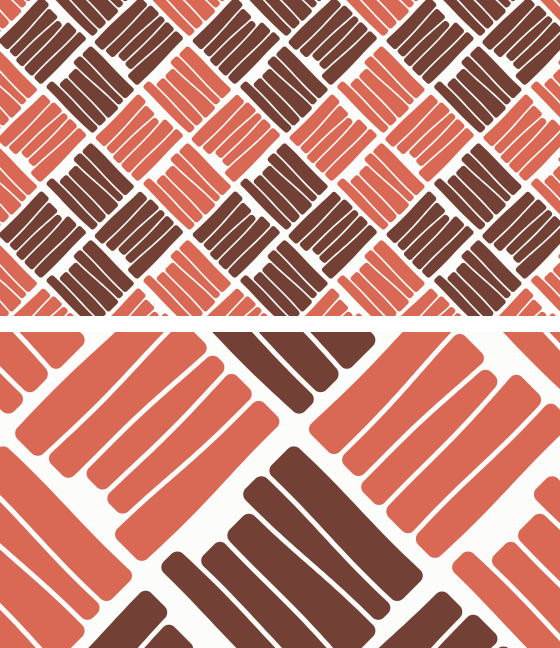
Top, the full canvas; bottom, a detail of the centre.
Write a WebGL 1 fragment shader that draws this pattern.

```glsl
precision highp float;

uniform vec2 u_resolution;

#define PERIOD 0.6134               // repeat size, in canvas heights
#define ORIGIN vec2(0.133, 0.129)   // first block centre, from the top left
#define STROKES 5
#define HALF_BLOCK 0.46             // block half size, in block pitches
#define HALF_GAP 0.012
#define CORNER 0.04
#define EDGE_JITTER 0.06
#define EDGE_TILT 0.08
#define NOTCH 0.075
#define BROWN vec3(0.45, 0.25, 0.21)
#define CORAL vec3(0.85, 0.41, 0.33)
#define PAPER vec3(0.99, 0.99, 0.98)

float hash(vec2 p) {
  return fract(sin(dot(p, vec2(127.1, 311.7))) * 43758.5453);
}

float roundedBox(vec2 p, vec2 halfSize, float radius) {
  vec2 d = abs(p) - halfSize + radius;
  return length(max(d, 0.0)) + min(max(d.x, d.y), 0.0) - radius;
}

// Slanted, slightly bowed line between strokes k - 1 and k
float strokeEdge(float k, float along, float variant) {
  float count = float(STROKES);
  float inner = step(0.5, k) * step(k, count - 0.5);
  float shift = hash(vec2(k, variant + 3.0)) - 0.5;
  float tilt = hash(vec2(k, variant + 11.0)) - 0.5;
  float bow = 0.006 * sin(6.0 * along + 6.283 * hash(vec2(k, variant + 19.0)));
  float freedom = mix(0.25, 1.0, inner);
  return HALF_BLOCK * (2.0 * k / count - 1.0)
       + freedom * (EDGE_JITTER * shift + EDGE_TILT * tilt * along) + bow;
}

// 1 for the two neighbouring strokes beginning at index first
float strokePair(float k, float first) {
  return step(first - 0.5, k) * step(k, first + 1.5);
}

// Signed distance to a bundle of strokes; p.x runs along them
float strokeBundle(vec2 p, float variant) {
  float nearest = 1.0;
  float notchAtEnd = 1.0 - step(0.5, variant);
  float notchFirst = 1.0 + step(0.5, variant) * step(variant, 1.5);
  for (int n = 0; n < STROKES; n++) {
    float k = float(n);
    float low = strokeEdge(k, p.x, variant) + HALF_GAP;
    float high = strokeEdge(k + 1.0, p.x, variant) - HALF_GAP;

    // Uneven ends, with two strokes cut short on one side
    float cut = NOTCH * strokePair(k, notchFirst);
    float start = -0.47 + 0.05 * (hash(vec2(k, variant + 29.0)) - 0.5);
    float end = 0.47 + 0.05 * (hash(vec2(k, variant + 37.0)) - 0.5);
    start += cut * (1.0 - notchAtEnd);
    end -= cut * notchAtEnd;

    vec2 centre = 0.5 * vec2(start + end, low + high);
    vec2 halfSize = 0.5 * vec2(end - start, high - low);
    float radius = min(CORNER, 0.9 * halfSize.y);
    nearest = min(nearest, roundedBox(p - centre, halfSize, radius));
  }
  return nearest;
}

void main() {
  // Diagonal block grid, with rows counted downwards
  vec2 p = gl_FragCoord.xy / u_resolution.y;
  p.y = 1.0 - p.y;
  vec2 q = (p - ORIGIN) * 4.0 / PERIOD;
  vec2 diagonal = 0.5 * vec2(q.x + q.y, q.x - q.y);
  vec2 cell = floor(diagonal + 0.5);
  vec2 local = diagonal - cell;
  float column = cell.x + cell.y;
  float row = cell.x - cell.y;

  // Even rows rise to the right and odd rows fall
  bool rising = mod(row + 0.5, 2.0) < 1.0;
  vec2 strokeSpace = rising ? local.yx : local;
  float variant = rising ? floor(mod(cell.y + 0.5, 2.0)) : 2.0;

  // Rising blocks change colour by row, falling ones by column
  float colourIndex = rising ? row : column - 1.0;
  vec3 ink = mod(colourIndex + 0.5, 4.0) < 1.0 ? BROWN : CORAL;

  float pixel = 4.0 / (PERIOD * sqrt(2.0) * u_resolution.y);
  float d = strokeBundle(strokeSpace, variant);
  float coverage = clamp(0.5 - d / pixel, 0.0, 1.0);
  gl_FragColor = vec4(mix(PAPER, ink, coverage), 1.0);
}
```
